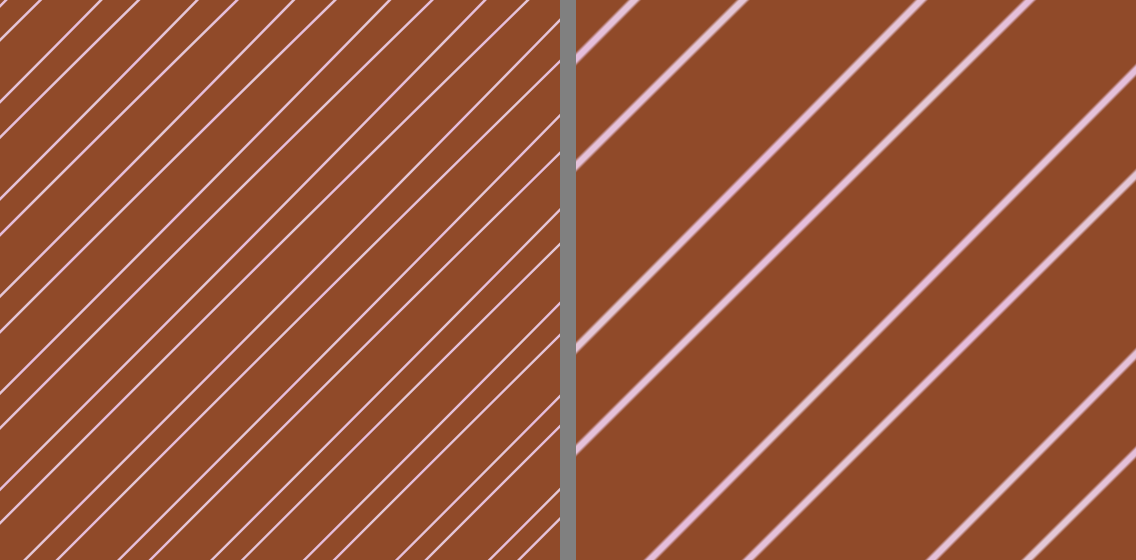
Left, the full canvas; right, a detail of the centre.
Write a three.js fragment shader that draws this pattern.

```glsl
// Twelve pairs of thin pale pink diagonal lines on a plain russet ground.
// A warped diagonal coordinate is repeated per pair; each pair is a distance
// to two edges whose gap drifts slowly, so the lines lean and bend a little.

varying vec2 vUv;

const float PI = 3.14159265;
const float PERIOD = 0.169;       // pair spacing along the diagonal sum
const float FIRST_PAIR = 0.041;   // centre of the top left pair
const float SPAN = 1.858;         // first pair centre to last
const float HALF_WIDTH = 0.0022;
const float SOFTNESS = 0.00115;

const vec3 GROUND = vec3(0.565, 0.290, 0.160);
const vec3 PINK = vec3(0.900, 0.740, 0.865);
const vec3 CREAM = vec3(0.895, 0.785, 0.840);

// Slow bulge that opens the spacing at the top left and tightens it later.
float spacingWarp(float along) {
  float bulge = max(sin(PI * clamp(along / SPAN, 0.0, 1.0)), 0.0);
  return 0.0186 * pow(bulge + 1e-5, 1.3);
}

// Gap between the two lines of a pair: widest at the top right.
float pairGap(vec2 p) {
  float top = 0.0599 + 0.0286 * p.x - 0.0117 * p.x * p.x;
  float bottom = 0.0586 - 0.0065 * p.x;
  float left = 1.0 - p.x;
  float bow = 0.0033 * sin(PI * p.y) * left * left * left;
  return mix(bottom, top, pow(max(p.y, 1e-5), 1.6)) + bow;
}

// Distance from p to the nearest line of its pair.
float lineDistance(vec2 p, float along) {
  float cell = (along - spacingWarp(along)) / PERIOD;
  float offset = (fract(cell + 0.5) - 0.5) * PERIOD;
  return abs(abs(offset) - 0.5 * pairGap(p)) * inversesqrt(2.0);
}

// Layered sines, 0 to 1, for a faint drift of the line tint.
float tintDrift(vec2 p) {
  return 0.5 + 0.3 * sin(17.0 * p.x + 29.0 * p.y) + 0.2 * sin(41.0 * p.x - 13.0 * p.y);
}

void main() {
  float along = vUv.x + 1.0 - vUv.y - FIRST_PAIR;
  float d = lineDistance(vUv, along);
  float ink = 1.0 - smoothstep(HALF_WIDTH - SOFTNESS, HALF_WIDTH + SOFTNESS, d);
  vec3 lineColor = mix(PINK, CREAM, tintDrift(vUv));
  gl_FragColor = vec4(mix(GROUND, lineColor, ink), 1.0);
}
```
